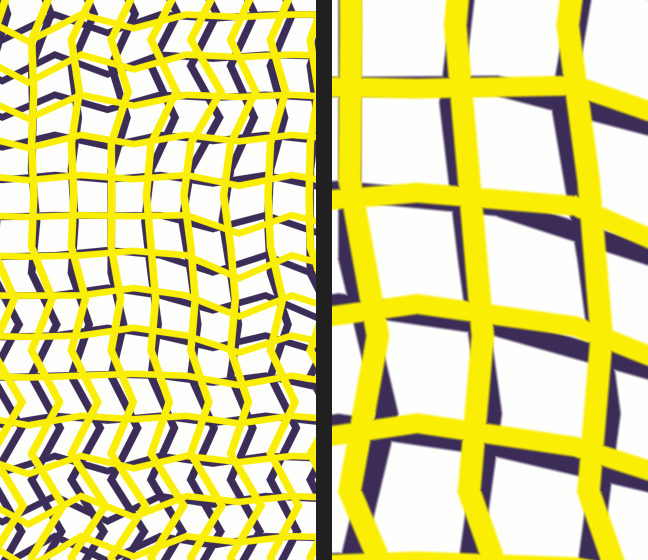
Left, the full canvas; right, a detail of the centre.
This pattern is drawn by a Shadertoy shader. Its source:

```glsl
// A net of folded ribbons: yellow columns and rows over a violet copy on white.
// Each ribbon is a triangle wave whose fold depth follows a field of soft bumps;
// the violet copy is the same net with its folds shifted by a quarter period.

const vec3 PAPER  = vec3(0.995, 0.995, 0.99);
const vec3 YELLOW = vec3(0.98, 0.935, 0.02);
const vec3 VIOLET = vec3(0.235, 0.175, 0.345);

// Lengths are fractions of the canvas width; y runs down from the top edge.
const vec2 FIRST_LINE  = vec2(0.100, 0.046);    // first column x, first row y
const vec2 PITCH       = vec2(0.126, 0.127);    // column and row spacing
const vec2 HALF_WIDTH  = vec2(0.0120, 0.0105);  // column and row ribbons
const vec2 FOLD_PERIOD = vec2(0.3275, 0.3333);  // along columns, along rows
const vec2 FOLD_START  = vec2(0.290, 0.090);    // first fold peak of the yellow net
const vec2 FOLD_SHIFT  = vec2(0.082, -0.083);   // phase shift of the violet net
const float FOLD_JITTER = 0.009;
const float SOFTNESS    = 0.0022;

float hash(vec2 p) {
    return fract(sin(dot(p, vec2(127.1, 311.7))) * 43758.5453);
}

float bump(vec2 p, vec2 center, vec2 radius) {
    vec2 q = (p - center) / radius;
    return exp(-dot(q, q));
}

// How far columns fold to the right
float columnDepth(vec2 p) {
    return 0.095 * bump(p, vec2(0.60, 0.33), vec2(0.32, 0.20))
         + 0.080 * bump(p, vec2(0.50, -0.02), vec2(0.90, 0.18))
         - 0.040 * bump(p, vec2(0.65, 0.65), vec2(0.25, 0.15))
         + 0.105 * bump(p, vec2(0.40, 1.60), vec2(1.20, 0.42))
         + 0.075 * bump(p, vec2(0.00, 1.05), vec2(0.30, 0.30))
         + 0.080 * bump(p, vec2(1.00, 1.10), vec2(0.18, 0.25));
}

// How far rows fold downward
float rowDepth(vec2 p) {
    return 0.090 * bump(p, vec2(0.10, 0.15), vec2(0.40, 0.33))
         + 0.085 * bump(p, vec2(0.88, 0.87), vec2(0.30, 0.36))
         - 0.035 * bump(p, vec2(0.40, 1.00), vec2(0.15, 0.25))
         + 0.100 * bump(p, vec2(0.15, 1.65), vec2(0.45, 0.30));
}

// Signed distance to the nearest ribbon; axis 0 gives columns, axis 1 rows
float ribbons(vec2 p, int axis, float phase) {
    float across = p[axis];
    float along = p[1 - axis];
    float period = FOLD_PERIOD[axis];

    float fold = floor((along - phase) / period + 0.5);
    float peak = phase + fold * period;
    float wave = 1.0 - 2.0 * abs(along - peak) / period;

    float nearest = floor((across - FIRST_LINE[axis]) / PITCH[axis] + 0.5);
    float d = 1.0;
    for (int i = -2; i <= 1; i++) {
        float line = nearest + float(i);
        float home = FIRST_LINE[axis] + line * PITCH[axis];
        float depth = axis == 0 ? columnDepth(vec2(home, peak))
                                : rowDepth(vec2(peak, home));
        depth += FOLD_JITTER * (hash(vec2(line, fold + 20.0 * float(axis))) - 0.5);
        float slope = 2.0 * depth / period;
        float offset = abs(across - home - depth * wave);
        d = min(d, offset * inversesqrt(1.0 + slope * slope));
    }
    return d - HALF_WIDTH[axis];
}

float netMask(vec2 p, vec2 phase, float blur) {
    float d = min(ribbons(p, 0, phase.x), ribbons(p, 1, phase.y));
    return 1.0 - smoothstep(-blur, blur, d);
}

void mainImage(out vec4 fragColor, in vec2 fragCoord) {
    vec2 p = vec2(fragCoord.x, iResolution.y - fragCoord.y) / iResolution.x;
    float blur = max(SOFTNESS, 0.75 / iResolution.x);

    // Violet net below, yellow net on top
    vec3 color = mix(PAPER, VIOLET, netMask(p, FOLD_START + FOLD_SHIFT, blur));
    color = mix(color, YELLOW, netMask(p, FOLD_START, blur));
    fragColor = vec4(color, 1.0);
}
```
